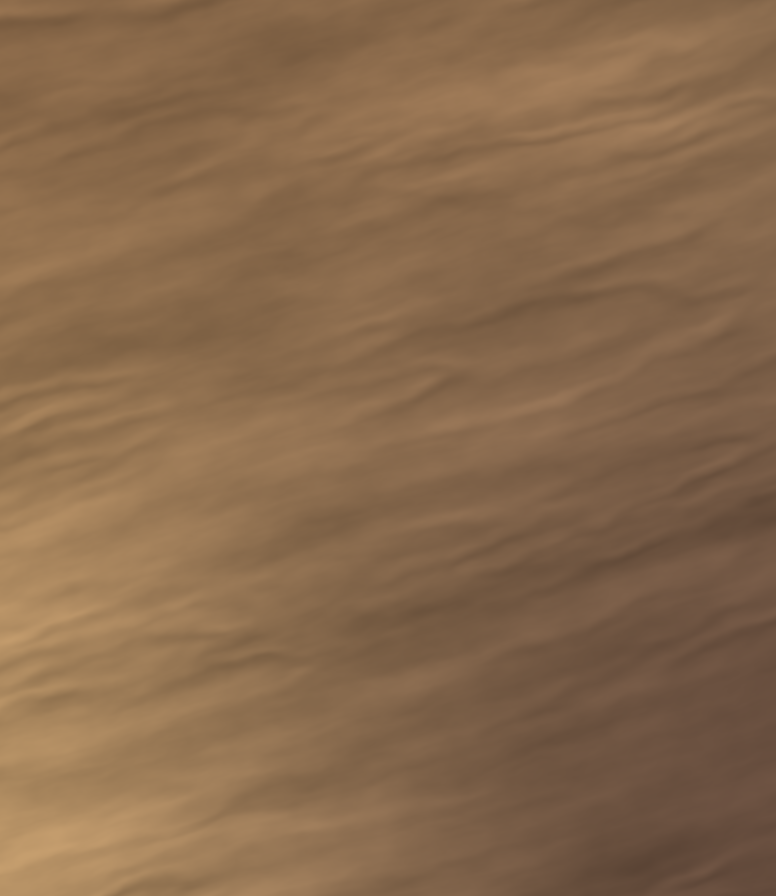
Write a Shadertoy shader that draws this texture.

```glsl
#define GRAIN_ANGLE 0.29
#define WARP 0.022
#define CLOUD_GAIN 0.27
#define STREAK_GAIN 0.21
#define CREASE_GAIN 0.13
#define RIM_GAIN 0.11
#define RIM_OFFSET 0.011
#define CREASE_WIDTH 0.085
#define MOTTLE_GAIN 0.06
#define EXPOSURE 1.025

vec2 hashGradient(vec2 cell) {
    vec3 h = fract(cell.xyx * vec3(0.1031, 0.1030, 0.0973));
    h += dot(h, h.yzx + 33.33);
    float angle = 6.2832 * fract((h.x + h.y) * h.z);
    return vec2(cos(angle), sin(angle));
}

float gradientNoise(vec2 p) {
    vec2 i = floor(p), f = fract(p);
    vec2 u = f * f * f * (f * (f * 6.0 - 15.0) + 10.0);
    float a = dot(hashGradient(i), f);
    float b = dot(hashGradient(i + vec2(1, 0)), f - vec2(1, 0));
    float c = dot(hashGradient(i + vec2(0, 1)), f - vec2(0, 1));
    float d = dot(hashGradient(i + vec2(1, 1)), f - vec2(1, 1));
    return mix(mix(a, b, u.x), mix(c, d, u.x), u.y);
}

float fbm(vec2 p) {
    float sum = 0.0, gain = 0.6;
    for (int i = 0; i < 4; i++) {
        sum += gain * gradientNoise(p);
        p = mat2(1.9, 0.12, -0.12, 1.9) * p + 17.3;
        gain *= 0.5;
    }
    return sum;
}

// Thin broken lines along the grain, gathered into bands
float creases(vec2 q) {
    float sum = 0.0;
    for (int i = 0; i < 3; i++) {
        float k = float(i);
        vec2 s = q * vec2(1.3 + 1.2 * k, 10.0 + 7.0 * k) + 31.7 * k;
        float n = gradientNoise(s) + 0.16 * gradientNoise(s * vec2(6.0, 2.0) + 5.1);
        float line = exp(-pow(n / (CREASE_WIDTH * (1.0 + 0.4 * k)), 2.0));
        float band = gradientNoise(q * vec2(1.3, 5.5) + 13.9 * k + 2.6);
        float broken = 0.75 + 0.9 * gradientNoise(q * vec2(9.0, 25.0) + 6.4 * k);
        sum += line * broken * smoothstep(-0.03, 0.38, band) * (1.0 - 0.15 * k);
    }
    return sum;
}

// Warm light at the lower left, falling to dusk at the lower right
vec3 lighting(vec2 uv) {
    vec3 lower = mix(vec3(0.70, 0.56, 0.385), vec3(0.405, 0.305, 0.245), smoothstep(-0.2, 1.05, uv.x));
    vec3 upper = mix(vec3(0.52, 0.395, 0.275), vec3(0.49, 0.38, 0.275), uv.x);
    vec3 light = mix(lower, upper, smoothstep(0.05, 1.0, uv.y));
    vec2 glow = (uv - vec2(0.65, 0.91)) / vec2(0.35, 0.17);
    return light * (1.0 + 0.17 * exp(-dot(glow, glow)));
}

void mainImage(out vec4 fragColor, in vec2 fragCoord) {
    vec2 uv = fragCoord / iResolution.xy;
    vec2 p = fragCoord / iResolution.y;

    // Grain coordinates: x along, y across, gently bent
    float c = cos(GRAIN_ANGLE), s = sin(GRAIN_ANGLE);
    vec2 q = vec2(c * p.x + s * p.y, c * p.y - s * p.x);
    q.y += WARP * gradientNoise(q * vec2(2.2, 3.0) + 8.2);
    q.y += 0.009 * fbm(q * vec2(12.0, 20.0));

    // Soft clouds, finer streaks and faint mottling
    float tone = CLOUD_GAIN * fbm(q * vec2(1.3, 5.0) + 4.7);
    tone += STREAK_GAIN * fbm(q * vec2(3.0, 20.0) + 21.4);
    tone += MOTTLE_GAIN * fbm(q * vec2(22.0, 45.0));

    // Shadowed creases with a lit rim above
    tone -= CREASE_GAIN * creases(q);
    tone += RIM_GAIN * creases(q - vec2(0.0, RIM_OFFSET));

    vec3 color = EXPOSURE * lighting(uv) * (1.0 + tone * vec3(0.96, 1.0, 1.04));
    fragColor = vec4(clamp(color, 0.0, 1.0), 1.0);
}
```
